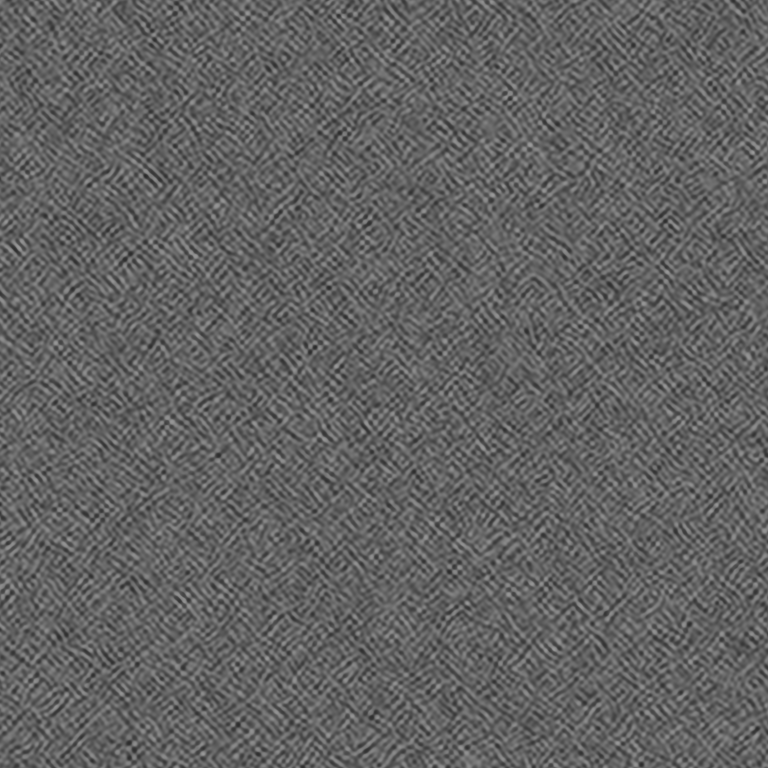
Write a WebGL 2 fragment shader that draws this texture.

```glsl
#version 300 es
precision highp float;
precision highp int;
// Fine grey woven grain with a diagonal twill bias.
// Sparse Gabor noise: wave packets scattered over a cell grid cross along
// both diagonals; turned value noise adds fine grain and broad unevenness.

uniform vec2 u_resolution;
out vec4 outColor;

const float CELLS = 42.0;           // packet grid cells across the canvas
const int PACKETS = 8;              // wave packets per cell
const float WAVES_MIN = 80.0;       // wave crests across the canvas
const float WAVES_MAX = 118.0;
const float TWILL_SHARE = 0.58;     // packets on the main diagonal
const float ANGLE_JITTER = 0.42;    // largest turn off a diagonal, radians
const float GRAIN_CELLS = 165.0;    // fine grain cells across the canvas
const float BROAD_CELLS = 34.0;     // unevenness cells across the canvas
const float MEAN_GREY = 0.386;
const float WEAVE_CONTRAST = 0.071; // slope of the weave around the mean
const float WEAVE_SOFTNESS = 0.14;  // rounding of the extreme tones
const float GRAIN_CONTRAST = 0.14;  // full range of the grain
const float BROAD_CONTRAST = 0.022; // full range of the unevenness

const float PI = 3.14159265;
const float TAU = 2.0 * PI;

// Integer hash giving three mixed words
uvec3 hash3(uvec3 v) {
  v = v * 1664525u + 1013904223u;
  v.x += v.y * v.z;
  v.y += v.z * v.x;
  v.z += v.x * v.y;
  v ^= v >> 16u;
  v.x += v.y * v.z;
  v.y += v.z * v.x;
  v.z += v.x * v.y;
  return v;
}

vec3 toUnit(uvec3 v) {
  return vec3(v >> 8u) / 16777216.0;
}

// One packet: a cosine wave inside a smooth round window
float wavePacket(vec2 offset, float angle, float waves, float phase) {
  float window = max(1.0 - dot(offset, offset), 0.0);
  float along = dot(offset, vec2(cos(angle), sin(angle)));
  return window * window * window * cos(TAU * (along * waves / CELLS + phase));
}

// Sum of the packets near p, scaled to unit variance
float twillNoise(vec2 p) {
  vec2 cell = floor(p);
  float sum = 0.0;
  for (int y = -1; y <= 1; y++) {
    for (int x = -1; x <= 1; x++) {
      vec2 corner = cell + vec2(x, y);
      uvec2 id = uvec2(ivec2(corner) + 1024);
      for (int k = 0; k < PACKETS; k++) {
        uvec3 seed = hash3(uvec3(id, uint(k)));
        vec3 place = toUnit(seed);
        vec3 shape = toUnit(hash3(seed));

        // Choose a diagonal; the cube keeps most turns small
        bool mainDiagonal = place.z < TWILL_SHARE;
        float turn = 2.0 * shape.x - 1.0;
        float angle = (mainDiagonal ? 0.25 : 0.75) * PI
                    + ANGLE_JITTER * turn * turn * turn;
        float waves = mix(WAVES_MIN, WAVES_MAX, shape.y);
        sum += wavePacket(p - corner - place.xy, angle, waves, shape.z);
      }
    }
  }
  return sum / sqrt(float(PACKETS) * PI / 14.0);
}

float latticeValue(vec2 corner, uint layer) {
  return toUnit(hash3(uvec3(uvec2(ivec2(corner) + 1024), layer))).x - 0.5;
}

// Smooth value noise from -0.5 to 0.5
float valueNoise(vec2 p, uint layer) {
  vec2 corner = floor(p);
  vec2 t = smoothstep(0.0, 1.0, p - corner);
  float low = mix(latticeValue(corner, layer),
                  latticeValue(corner + vec2(1, 0), layer), t.x);
  float high = mix(latticeValue(corner + vec2(0, 1), layer),
                   latticeValue(corner + vec2(1, 1), layer), t.x);
  return mix(low, high, t.y);
}

void main() {
  vec2 uv = gl_FragCoord.xy / u_resolution.y;
  vec2 turned = vec2(uv.x + uv.y, uv.y - uv.x) * sqrt(0.5);

  float weave = twillNoise(uv * CELLS);
  weave /= sqrt(1.0 + WEAVE_SOFTNESS * weave * weave);

  float grey = MEAN_GREY
             + WEAVE_CONTRAST * weave
             + GRAIN_CONTRAST * valueNoise(turned * GRAIN_CELLS, 101u)
             + BROAD_CONTRAST * valueNoise(turned * BROAD_CELLS, 202u);
  outColor = vec4(vec3(clamp(grey, 0.0, 1.0)), 1.0);
}
```
